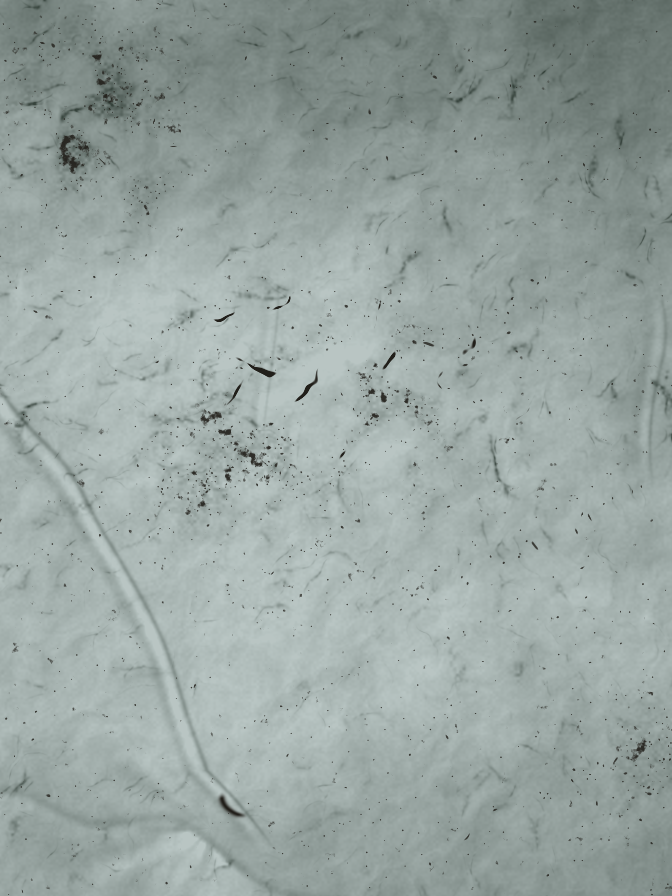
Write a Shadertoy shader that draws this texture.

```glsl
// Wrinkled, mildew-spotted grey-green cloth with a long diagonal fold.
// Noise relief and scattered curved strokes make the wrinkles, hashed cells
// the specks; all of it feeds one tone value that is mapped to colour.

const vec3 SHADE = vec3(0.40, 0.45, 0.43);
const vec3 CLOTH = vec3(0.67, 0.72, 0.71);
const vec3 SOOT  = vec3(0.13, 0.12, 0.10);

float hash(vec2 p) { return fract(sin(dot(p, vec2(127.1, 311.7))) * 43758.5453); }

float noise(vec2 p) {
    vec2 i = floor(p), f = fract(p);
    f = f * f * (3.0 - 2.0 * f);
    return mix(mix(hash(i), hash(i + vec2(1, 0)), f.x),
               mix(hash(i + vec2(0, 1)), hash(i + vec2(1, 1)), f.x), f.y);
}

float fbm(vec2 p) {
    float sum = 0.0, amp = 0.5;
    for (int i = 0; i < 4; i++) {
        sum += amp * noise(p);
        p = mat2(1.6, 1.2, -1.2, 1.6) * p + 7.3;
        amp *= 0.5;
    }
    return sum;
}

float bell(float d, float width) { return exp(-d * d / (width * width)); }
float blob(vec2 p, vec2 centre, float radius) { return bell(length(p - centre), radius); }
float band(float v, float lo, float hi, float soft) {
    return smoothstep(lo - soft, lo + soft, v) * (1.0 - smoothstep(hi - soft, hi + soft, v));
}
vec2 wobble(vec2 p, float scale) { return vec2(noise(p * scale), noise(p * scale + 40.0)) - 0.5; }

// Slope of the noise surface, lit from one side
float relief(vec2 p, float scale) {
    return fbm(p * scale) - fbm(p * scale + vec2(0.07, -0.07));
}

// Position along (x) and across (y) a bent line at the given angle
vec2 arcCoords(vec2 q, float angle, float bend) {
    float c = cos(angle), s = sin(angle);
    q = vec2(c * q.x + s * q.y, c * q.y - s * q.x);
    return vec2(q.x, q.y - bend * q.x * q.x);
}

// Main wrinkle direction: level at upper left, steep at right, tilted below
float wrinkleAngle(vec2 p) {
    return mix(0.0, 1.4, smoothstep(0.25, 0.7, p.x)) + 0.6 * (1.0 - smoothstep(0.4, 0.65, p.y));
}

// One curved stroke per cell: x = dirt in the crease, y = light and shadow
vec2 wrinkles(vec2 p, float scale, float seed) {
    vec2 g = p * scale, sum = vec2(0.0);
    for (int j = -1; j <= 1; j++)
    for (int i = -1; i <= 1; i++) {
        vec2 cell = floor(g) + vec2(i, j), key = cell + seed;
        vec2 centre = cell + vec2(hash(key), hash(key + 31.7));
        float angle = wrinkleAngle(centre / scale) + 1.7 * (hash(key + 5.1) - 0.5);
        vec2 a = arcCoords(g - centre, angle, 2.0 * (hash(key + 9.4) - 0.5));
        float halfLen = 0.25 + 0.45 * hash(key + 13.2);
        float taper = 1.0 - smoothstep(0.3, 1.0, abs(a.x) / halfLen);
        float strength = hash(key + 17.9);
        sum.x += taper * strength * (bell(a.y, 0.04) + 0.22 * bell(a.y - 0.06, 0.13));
        sum.y += taper * a.y / 0.12 * bell(a.y, 0.12);
    }
    return sum;
}

// Dots, one per cell of a turned grid, where density beats the cell's chance
float specks(vec2 p, float scale, float density, float pixel) {
    vec2 g = mat2(0.8, 0.6, -0.6, 0.8) * p * scale, cell = floor(g);
    vec2 centre = cell + 0.2 + 0.6 * vec2(hash(cell + 2.3), hash(cell + 8.8));
    float radius = mix(0.08, 0.2, hash(cell + 4.6)), soft = pixel * scale * 0.6;
    float cover = 1.0 - smoothstep(radius - soft, radius + soft, length(g - centre));
    return cover * step(hash(cell + 21.0), density);
}

// Rounded ridge: lit crown between a sharp and a soft shadow
float ridge(float d, float width) {
    return 0.25 * bell(d + 0.4 * width, 0.6 * width) - 0.5 * bell(d - 0.6 * width, 0.3 * width)
         - 0.25 * bell(d + 1.6 * width, 0.7 * width);
}

void mainImage(out vec4 fragColor, in vec2 fragCoord) {
    float pixel = 1.0 / iResolution.y;
    vec2 p = fragCoord * pixel;
    vec2 warped = p + 0.022 * wobble(p, 22.0) + 0.010 * wobble(p, 70.0);

    // Broad lighting, relief and a damp patch at the top
    float tone = 1.03 - 0.68 * smoothstep(0.6, 1.0, p.y) - 0.34 * (1.0 - smoothstep(0.0, 0.25, p.y))
               - 0.26 * smoothstep(0.45, 0.75, p.x) + 0.6 * (fbm(p * 6.0) - 0.47);
    tone += 1.5 * relief(warped, 9.0) + 0.9 * relief(warped, 26.0);
    float damp = max(abs(warped.x - 0.4) - 0.09, 0.85 - warped.y) + 0.05 * (fbm(p * 14.0) - 0.5);
    tone -= 0.13 * (1.0 - smoothstep(-0.003, 0.003, damp));

    // Small wrinkles with broken, grainy dirt
    vec2 creases = wrinkles(warped, 13.0, 0.0) + 0.9 * wrinkles(warped, 19.0, 50.0)
                 + 0.7 * wrinkles(warped, 29.0, 70.0);
    float patches = smoothstep(0.3, 0.5, fbm(p * 11.0 + 20.0)) * mix(0.5, 1.0, smoothstep(0.3, 0.6, p.y));
    float grit = 0.2 + 1.3 * noise(p * 280.0);
    float broken = smoothstep(0.1, 0.7, noise(p * 48.0));
    tone += 0.06 * creases.y - 1.0 * creases.x * patches * grit * broken;

    // Long diagonal fold and two upright creases
    vec2 bowed = p + 0.02 * wobble(p, 10.0);
    float foldX = 0.244 - 0.786 * p.y * p.y + 0.6 * max(0.14 - p.y, 0.0);
    float foldD = (bowed.x - foldX) / sqrt(1.0 + 2.47 * p.y * p.y);
    tone += ridge(foldD, 0.009) * smoothstep(0.04, 0.1, p.y);
    float sway = 0.012 * sin(p.y * 22.0);
    tone += 0.4 * ridge(bowed.x - 0.298 - 0.5 * sway, 0.006) * band(p.y, 0.52, 0.68, 0.03);
    tone += 0.6 * ridge(bowed.x - 0.73 - sway, 0.008) * band(p.y, 0.48, 0.66, 0.04);

    // Gathered cloth fanning out from the foot of the fold
    vec2 fan = p - vec2(0.235, 0.075);
    float hem = 0.1 - 0.9 * p.x * p.x + 0.014 * sin(p.x * 32.0 + 1.5) - p.y;
    float pleats = noise(vec2(atan(fan.y, -fan.x) * 5.0, length(fan) * 9.0)) - 0.45;
    tone += smoothstep(-0.004, 0.006, hem) * (0.28 + 0.8 * pleats) - 0.2 * bell(hem + 0.006, 0.006);
    tone += 0.6 * pleats * blob(p, vec2(0.17, 0.12), 0.06);

    // Mildew: dusty smudges, specks and the dirtiest creases
    float mould = blob(p, vec2(0.11, 0.86), 0.09) + 0.5 * blob(p, vec2(0.44, 0.54), 0.12)
                + 0.6 * blob(p, vec2(0.25, 0.48), 0.08) + 0.35 * blob(p, vec2(0.71, 0.16), 0.07);
    float clumps = smoothstep(0.35, 0.65, fbm(warped * 24.0));
    tone -= 0.6 * mould * clumps * grit + 0.1 * (noise(p * 330.0) - 0.5);
    float soot = 0.8 * specks(warped, 130.0, 0.004 + 0.2 * mould * clumps, pixel);
    soot = max(soot, 0.8 * specks(p, 230.0, 0.004 + 0.4 * mould * clumps, pixel));
    soot = max(soot, 0.9 * smoothstep(0.5, 0.66, fbm(p * 110.0) + 0.3 * (mould * clumps - 0.75)));
    float dirty = wrinkles(warped, 18.0, 90.0).x * blob(p * vec2(0.6, 1.0), vec2(0.23, 0.58), 0.11);
    soot = max(soot, smoothstep(0.25, 0.6, dirty * (0.1 + 1.5 * noise(p * 120.0)) * (0.4 + broken)));
    vec2 tear = arcCoords(warped - vec2(0.257, 0.093), -0.8, 6.0);
    soot = max(soot, bell(tear.y, 0.004) * band(tear.x, -0.02, 0.02, 0.006));

    vec3 color = mix(SHADE, CLOTH, clamp(tone, -0.7, 1.2));
    fragColor = vec4(mix(color, SOOT, soot), 1.0);
}
```
